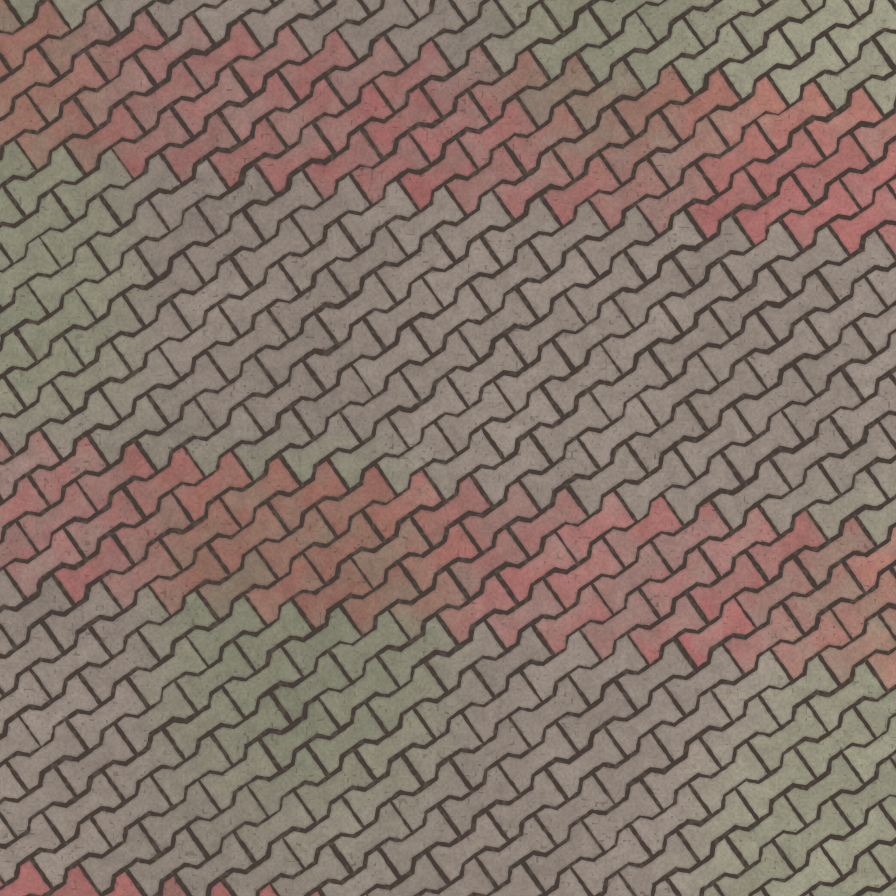
Write a Shadertoy shader that draws this texture.

```glsl
// Slanted rows of interlocking bone-shaped pavers, grey with worn red bands.

// Layout, in canvas heights
const float ROW_ANGLE    = 0.611;             // tilt of the rows, radians
const float PAVER_LENGTH = 0.0810;
const float ROW_PITCH    = 0.0352;            // mean paver width
const float FLARE        = 0.0050;            // extra half width at the ends
const float JOINT_WIDTH  = 0.0044;
const vec2  ORIGIN       = vec2(0.505, 0.430); // centre of paver (0, 0)
const float JITTER       = 0.0007;
const float WARP         = 0.0035;

// Bands of red pavers, counted in diagonal courses
const float BAND_PERIOD  = 9.0;
const float BAND_COURSES = 3.0;

// Colours
const vec3 GREY       = vec3(0.565, 0.529, 0.480);
const vec3 RED        = vec3(0.630, 0.430, 0.405);
const vec3 GREEN_TINT = vec3(0.965, 1.020, 0.965);
const vec3 MAUVE_TINT = vec3(1.010, 0.985, 1.010);
const vec3 JOINT      = vec3(0.275, 0.240, 0.220);
const vec3 GRIT       = vec3(0.430, 0.385, 0.345);

float hash(vec2 p) {
    vec3 q = fract(vec3(p.xyx) * 0.1031);
    q += dot(q, q.yzx + 33.33);
    return fract((q.x + q.y) * q.z);
}

float noise(vec2 p) {
    vec2 cell = floor(p), f = fract(p);
    f = f * f * (3.0 - 2.0 * f);
    return mix(mix(hash(cell), hash(cell + vec2(1, 0)), f.x),
               mix(hash(cell + vec2(0, 1)), hash(cell + vec2(1, 1)), f.x), f.y);
}

float fbm(vec2 p) {
    float sum = 0.0, weight = 0.533;
    for (int octave = 0; octave < 4; octave++) {
        sum += weight * noise(p);
        p = mat2(1.6, 1.2, -1.2, 1.6) * p + 17.3;
        weight *= 0.5;
    }
    return sum;
}

// Distance to the outline of a bone-shaped paver, positive inside
float paverInside(vec2 p) {
    p = abs(p);
    float edge  = 0.5 * ROW_PITCH - p.y;
    float slope = (edge + p.x - 0.25 * PAVER_LENGTH) * 0.7071;
    float side  = max(edge - FLARE, min(edge + FLARE, slope));
    return min(0.5 * PAVER_LENGTH - p.x, side);
}

// Nearest paver: x = inside distance, yz = index along the row and row number
vec3 findPaver(vec2 p) {
    vec3 best = vec3(-1.0, 0.0, 0.0);
    float nearRow = round(p.y / ROW_PITCH);
    for (float k = -1.0; k <= 1.0; k++) {
        float row = nearRow + k;
        vec2 local = p - row * vec2(0.5 * PAVER_LENGTH, ROW_PITCH);
        float index = round(local.x / PAVER_LENGTH);
        local.x -= index * PAVER_LENGTH;
        vec2 id = vec2(index, row);
        local += JITTER * (vec2(hash(id + 71.0), hash(id + 139.0)) * 2.0 - 1.0);
        float inside = paverInside(local);
        if (inside > best.x) best = vec3(inside, id);
    }
    return best;
}

void mainImage(out vec4 fragColor, in vec2 fragCoord) {
    vec2 uv = fragCoord / iResolution.y;
    float pixel = 1.0 / iResolution.y;

    // Row frame: x along the rows, y across them
    vec2 along = vec2(cos(ROW_ANGLE), sin(ROW_ANGLE));
    vec2 across = vec2(along.y, -along.x);
    vec2 warp = WARP * (vec2(noise(uv * 5.0 + 40.0), noise(uv * 5.0 + 90.0)) - 0.5);
    vec2 q = uv - ORIGIN + warp;
    vec3 paver = findPaver(vec2(dot(q, along), dot(q, across)));
    vec2 id = paver.yz + 200.0;

    // Red courses, worn in patches
    float course = mod(-paver.y, BAND_PERIOD);
    float isRed = step(course, BAND_COURSES - 0.5);
    float patches = smoothstep(0.25, 0.75, fbm(uv * 26.0 + hash(id) * 9.0));
    float fade = 0.35 + 0.30 * hash(id + 31.0) + 0.55 * (noise(uv * 4.5 + 12.0) - 0.4);
    float redness = isRed * clamp(fade + 0.45 * patches, 0.15, 1.05);
    vec3 color = mix(GREY, RED, redness);

    // Broad stains, paver tone and fine grain
    float stain = fbm(uv * 3.2 + 5.0);
    float greenish = smoothstep(0.35, 0.7, noise(uv * 3.0 + 23.0) + 0.25 * (uv.x - 0.5));
    color *= mix(MAUVE_TINT, GREEN_TINT, greenish);
    color *= 0.90 + 0.20 * stain + 0.07 * (uv.x - 0.5);
    color *= 0.97 + 0.06 * hash(id + 57.0);
    color *= 0.93 + 0.14 * fbm(uv * 75.0);
    color *= 0.95 + 0.10 * noise(uv * 420.0);
    float pits = smoothstep(0.80, 0.95, noise(uv * 260.0 + 7.0));
    color *= 1.0 - 0.20 * pits * noise(uv * 30.0);

    // Joints with crumbled edges and sandy filling
    float crumble = (noise(uv * 190.0) - 0.5) * 0.0012
                  + (noise(uv * 22.0 + 60.0) - 0.5) * 0.0014;
    float depth = paver.x - 0.5 * JOINT_WIDTH + crumble;
    float soft = max(0.0008, 0.8 * pixel);
    color *= mix(0.90, 1.0, smoothstep(0.0, 0.0035, depth));
    vec3 filling = mix(JOINT, GRIT, 0.35 * smoothstep(0.5, 0.9, noise(uv * 240.0 + 3.0)));
    color = mix(filling, color, smoothstep(-soft, soft, depth));

    fragColor = vec4(color, 1.0);
}
```
